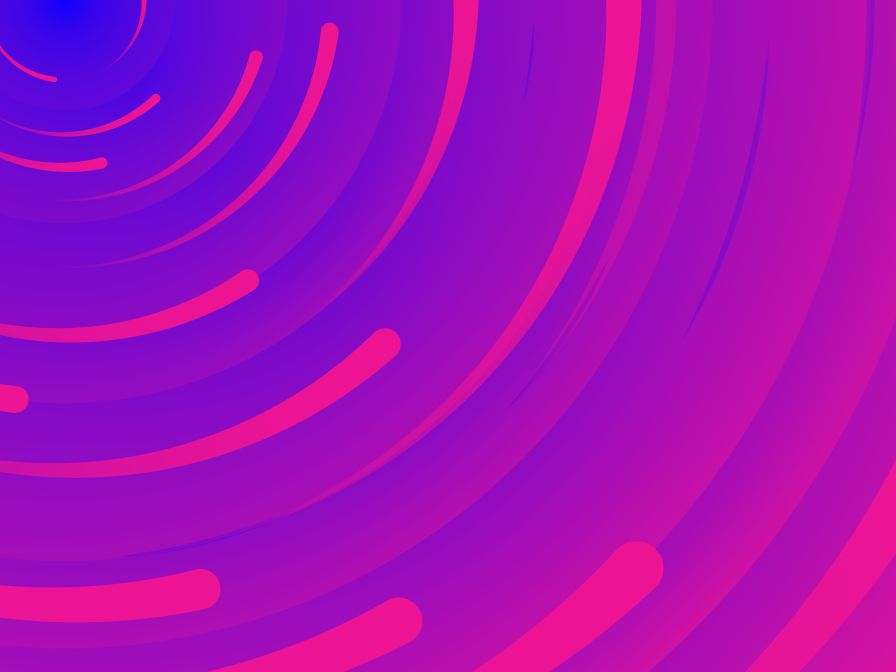
This background is drawn by a Shadertoy shader. Its source:

```glsl
// Concentric blue-to-magenta rings with tapering, round-headed pink arcs.

#define CENTER vec2(0.0955, 1.0)        // in canvas heights
#define UNIT 10.0                       // radius units per canvas height
#define CORE_BLUE vec3(0.05, 0.0, 1.0)
#define HOT_PINK vec3(0.93, 0.08, 0.58)
#define ARC_WIDTH 0.0335                // head half width per radius
#define BAND_CONTRAST 0.07
#define LOBE_CONTRAST 0.10
#define LOBE_ANGLE 47.0
#define SLIVER_TINT 0.14

// Band boundaries, from the center outward
const float bandEdge[10] = float[10](
    0.0, 1.65, 3.32, 5.02, 6.0, 8.35, 9.65, 12.0, 13.25, 17.0);

// Arcs: radius, head angle, tail angle (degrees clockwise from the right)
const vec3 arcs[15] = vec3[15](
    vec3(1.19, 97.0, 200.0), vec3(1.19, -5.0, 62.0), vec3(2.0, 47.0, 130.0),
    vec3(2.49, 77.0, 150.0), vec3(2.98, 16.6, 97.0), vec3(3.98, 6.8, 93.0),
    vec3(4.99, 56.8, 148.0), vec3(5.99, 97.0, 200.0), vec3(5.98, -4.0, 55.0),
    vec3(7.0, 47.0, 127.0), vec3(8.33, -4.0, 75.0), vec3(9.0, 77.0, 170.0),
    vec3(10.5, 61.7, 140.0), vec3(12.0, 44.8, 100.0), vec3(14.52, 10.0, 94.0));

// Slivers: radius, start angle, end angle, half width (negative is blue)
const vec4 slivers[6] = vec4[6](
    vec4(8.96, -45.0, 45.0, 0.15), vec4(10.5, 2.0, 30.0, -0.05),
    vec4(8.97, 24.0, 44.0, -0.04), vec4(12.0, -12.0, 13.0, -0.06),
    vec4(7.0, 2.0, 13.0, -0.02), vec4(8.33, 64.0, 86.0, -0.035));

float cover(float dist, float pixel) {
    return 1.0 - smoothstep(-0.7 * pixel, 0.7 * pixel, dist);
}

// Overall glow, from blue at the center to magenta
float radialTone(float r) {
    return 0.38 * (1.0 - exp(-1.15 * r)) + 0.0317 * r;
}

// Each band ramps from blue to pink, strongest along the diagonal
float bandTone(float r, float angle, float pixel) {
    float lobe = (angle - LOBE_ANGLE) / 27.0;
    float contrast = BAND_CONTRAST + LOBE_CONTRAST * exp(-lobe * lobe);
    float tone = 0.0;
    for (int i = 1; i < 9; i++) {
        float ramp = (r - bandEdge[i]) / (bandEdge[i + 1] - bandEdge[i]);
        float shade = contrast * (clamp(ramp, 0.0, 1.0) - 0.6);
        tone = mix(tone, shade, cover(bandEdge[i] - r, pixel));
    }
    return tone;
}

// Lens-shaped slivers along the tracks
float sliverTone(float r, float angle, float pixel) {
    float tone = 0.0;
    for (int i = 0; i < 6; i++) {
        vec4 s = slivers[i];
        float t = clamp((angle - s.y) / (s.z - s.y), 0.0, 1.0);
        float lens = 4.0 * t * (1.0 - t);
        float mask = cover(abs(r - s.x) - abs(s.w) * lens, pixel);
        tone += sign(s.w) * SLIVER_TINT * mask * smoothstep(0.0, 0.5, lens);
    }
    return tone;
}

// Opacity of an arc that thins and fades from its round head
float arcMask(vec3 arc, vec2 p, float r, float angle, float pixel) {
    float halfWidth = ARC_WIDTH * arc.x;
    float t = clamp((angle - arc.y) / (arc.z - arc.y), 0.0, 1.0);
    float head = radians(arc.y);
    float cap = length(p - arc.x * vec2(cos(head), sin(head))) - halfWidth;
    float body = abs(r - arc.x) - halfWidth * (1.0 - t);
    return cover(angle < arc.y ? cap : body, pixel) * (1.0 - t * t);
}

void mainImage(out vec4 fragColor, in vec2 fragCoord) {
    // Polar frame with y pointing down
    vec2 p = (fragCoord / iResolution.y - CENTER) * vec2(UNIT, -UNIT);
    float pixel = UNIT / iResolution.y;
    float r = length(p);
    float angle = degrees(atan(p.y, p.x));

    // Background rings
    float tone = radialTone(r) + bandTone(r, angle, pixel);
    tone += sliverTone(r, angle, pixel);
    vec3 color = mix(CORE_BLUE, HOT_PINK, clamp(tone, 0.0, 1.0));

    // Pink arcs
    for (int i = 0; i < 15; i++) {
        color = mix(color, HOT_PINK, arcMask(arcs[i], p, r, angle, pixel));
    }
    fragColor = vec4(color, 1.0);
}
```
